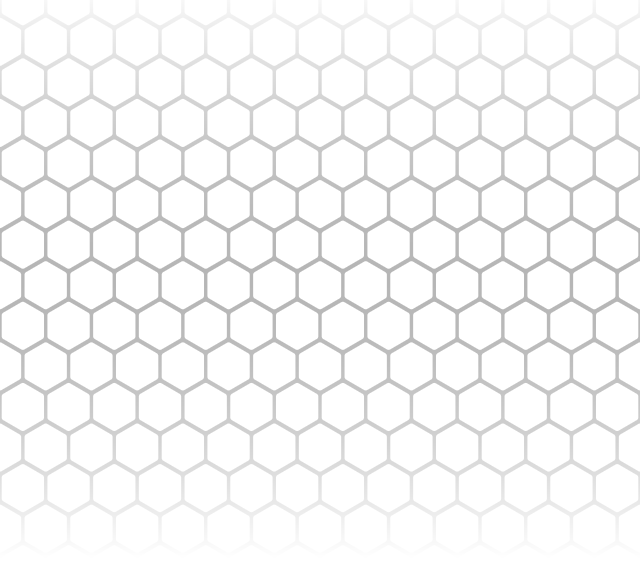
Reproduce this pattern procedurally as a WebGL 1 fragment shader.

```glsl
precision highp float;
uniform vec2 u_resolution;

const float COLUMNS = 14.0;
const float ROW_PITCH = 0.0634;    // row spacing over canvas width
const float ROW_ORIGIN = 0.5052;   // height of a row centre over canvas width
const float HALF_PI = 1.570796;
const float ROOT3 = 1.732051;
const vec3 PAPER = vec3(1.0);
const vec3 LINE_GREY = vec3(0.715);

// Offset from the nearest centre of a rectangular grid
vec2 gridOffset(vec2 p, vec2 center) {
  vec2 period = vec2(1.0, ROOT3);
  return mod(p - center + 0.5 * period, period) - 0.5 * period;
}

// Two interleaved grids make the hexagonal lattice
vec2 hexOffset(vec2 p) {
  vec2 a = gridOffset(p, vec2(0.5, 0.0));
  vec2 b = gridOffset(p, vec2(0.0, 0.5 * ROOT3));
  return dot(a, a) < dot(b, b) ? a : b;
}

// Signed distance to a pointy-top hexagon with rounded corners
float roundedHex(vec2 p, float inradius, float corner) {
  float r = inradius - corner;
  vec2 fold = vec2(-0.5 * ROOT3, 0.5);
  p = abs(p.yx);
  p -= 2.0 * min(dot(fold, p), 0.0) * fold;
  p -= vec2(clamp(p.x, -r / ROOT3, r / ROOT3), r);
  return length(p) * sign(p.y) - corner;
}

// Line strength: full near mid-height, fading to the top and bottom
float verticalFade(float y) {
  float d = y - 0.515;
  float reach = d > 0.0 ? 0.521 : 0.499;
  return cos(HALF_PI * min(abs(d) / reach, 1.0));
}

void main() {
  vec2 uv = gl_FragCoord.xy / u_resolution.x;
  vec2 p = vec2(uv.x * COLUMNS, (uv.y - ROW_ORIGIN) * 0.5 * ROOT3 / ROW_PITCH);

  // Upright walls are slightly thinner than the slanted ones
  vec2 cell = hexOffset(p) * vec2(0.98, 1.0);
  float hole = roundedHex(cell, 0.4535, 0.07);
  float pixel = COLUMNS / u_resolution.x;
  float wall = clamp(hole / pixel + 0.5, 0.0, 1.0);

  float fade = verticalFade(gl_FragCoord.y / u_resolution.y);
  gl_FragColor = vec4(mix(PAPER, LINE_GREY, wall * fade), 1.0);
}
```
